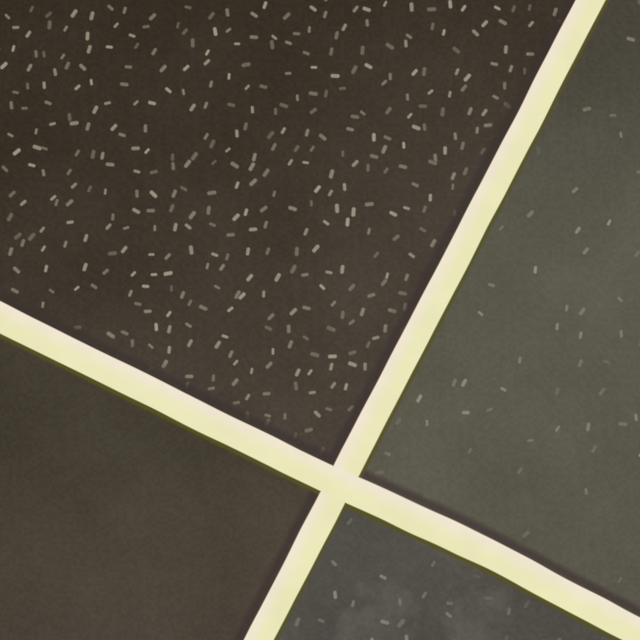
Write a Shadertoy shader that draws this texture.

```glsl
float hash(vec2 p) {
    return fract(sin(dot(p, vec2(127.1, 311.7))) * 43758.5453);
}

float valueNoise(vec2 p) {
    vec2 cell = floor(p), f = fract(p);
    f = f * f * (3.0 - 2.0 * f);
    float low = mix(hash(cell), hash(cell + vec2(1, 0)), f.x);
    float high = mix(hash(cell + vec2(0, 1)), hash(cell + vec2(1, 1)), f.x);
    return mix(low, high, f.y);
}

float cloud(vec2 p) {
    float sum = 0.0, amplitude = 0.5;
    for (int i = 0; i < 4; i++) {
        sum += amplitude * valueNoise(p);
        p = p * 2.1 + 7.3;
        amplitude *= 0.5;
    }
    return sum;
}

float capsule(vec2 p, vec2 halfAxis, float radius) {
    float t = clamp(dot(p, halfAxis) / dot(halfAxis, halfAxis), -1.0, 1.0);
    return length(p - halfAxis * t) - radius;
}

// Jittered grid of short rounded chips with two favoured directions
float flecks(vec2 p, float cells, float density, float size, float blur) {
    vec2 base = floor(p * cells);
    float light = 0.0;
    for (int y = -1; y <= 1; y++) {
        for (int x = -1; x <= 1; x++) {
            vec2 id = base + vec2(x, y);
            vec2 jitter = vec2(hash(id + 3.1), hash(id + 17.7));
            vec2 center = (id + 0.5 + 0.8 * (jitter - 0.5)) / cells;
            float lean = hash(id + 41.3) < 0.65 ? 1.2 : 2.9;
            float angle = lean + 1.1 * (hash(id + 59.9) - 0.5);
            float scale = size * mix(0.75, 1.15, hash(id + 73.2));
            vec2 axis = scale * 0.6 * vec2(cos(angle), sin(angle));
            float d = capsule(p - center, axis, scale * 0.45);
            float present = step(hash(id + 91.5), density);
            float strength = mix(0.4, 1.0, hash(id + 11.9));
            light = max(light, present * strength * (1.0 - smoothstep(-blur, blur, d)));
        }
    }
    return light;
}

// Signed distances: positive toward the right, and positive upward
float uprightJoint(vec2 p) {
    return dot(p - vec2(0.404, 0.0), vec2(0.8876, -0.4607));
}

float levelJoint(vec2 p) {
    float bow = 0.008 * exp(-pow((p.x - 0.75) * 6.0, 2.0));
    return (p.y - 0.504 + 0.494 * p.x - bow) * 0.8966;
}

float band(float d, float from, float to, float blur) {
    return smoothstep(from - blur, from + blur, d) * (1.0 - smoothstep(to - blur, to + blur, d));
}

vec3 groutColor(float across, float halfWidth) {
    vec3 cream = vec3(0.94, 0.90, 0.82);
    vec3 lemon = vec3(0.92, 0.91, 0.73);
    return mix(lemon, cream, smoothstep(-0.3, 0.9, across / halfWidth));
}

void mainImage(out vec4 fragColor, in vec2 fragCoord) {
    vec2 uv = fragCoord / iResolution.xy;
    float blur = max(0.0018, 0.8 / iResolution.y);
    float a = uprightJoint(uv);
    float b = levelJoint(uv);
    float halfA = 0.0212, halfB = 0.0225;
    float right = smoothstep(-blur, blur, a);
    float upper = smoothstep(-blur, blur, b);

    // Tile shading
    vec3 denseTile = mix(vec3(0.215, 0.19, 0.15), vec3(0.29, 0.265, 0.23),
                         smoothstep(0.1, 0.9, 0.45 * uv.x + 0.9 * (1.0 - uv.y)));
    vec3 sparseTile = mix(vec3(0.36, 0.35, 0.30), vec3(0.29, 0.275, 0.24), smoothstep(0.5, 1.05, uv.y));
    vec3 plainTile = mix(vec3(0.30, 0.27, 0.23), vec3(0.26, 0.24, 0.19), smoothstep(0.0, 0.45, uv.y));
    vec3 cornerTile = vec3(0.315, 0.305, 0.28);
    vec3 color = mix(mix(plainTile, cornerTile, right), mix(denseTile, sparseTile, right), upper);
    color += 0.05 * (cloud(uv * 9.0) - 0.47);
    color += 0.025 * (valueNoise(uv * 230.0) - 0.5);

    // Chips, fading toward the joints
    float nearJoint = smoothstep(0.015, 0.065, min(abs(a) - halfA, abs(b) - halfB) + 0.025);
    float dense = flecks(uv, 32.0, 0.9, 0.0062, blur) * (1.0 - right) * upper;
    float sparse = flecks(uv + 0.37, 23.0, 0.45, 0.0058, blur) * right * upper;
    sparse *= mix(0.35, 0.8, valueNoise(uv * 14.0)) * smoothstep(0.05, 0.3, uv.y + 0.1);
    float corner = flecks(uv + 0.71, 25.0, 0.6, 0.0065, blur) * right * (1.0 - upper);
    corner *= mix(0.7, 0.3, smoothstep(0.5, 0.8, uv.x));
    float chips = (dense * 0.9 + sparse + corner) * nearJoint;
    color = mix(color, vec3(0.66, 0.64, 0.56), chips);

    // Dusty haze at the lower right
    float haze = smoothstep(0.4, 0.75, cloud(uv * 18.0 + 4.0));
    color += 0.05 * haze * right * (1.0 - upper);

    // Violet shade above each joint and olive rim below it
    float shade = max(band(a, -halfA - 0.014, -halfA, 0.006), band(b, halfB, halfB + 0.014, 0.006));
    color = mix(color, vec3(0.24, 0.19, 0.19), 0.6 * shade);
    float rim = max(band(a, halfA, halfA + 0.005, 0.003), band(b, -halfB - 0.006, -halfB, 0.003));
    color = mix(color, vec3(0.34, 0.33, 0.11), 0.9 * rim);

    // Grout
    float ripple = 0.002 * (valueNoise(uv * 17.0) - 0.5);
    float coverA = band(a + ripple, -halfA, halfA, blur);
    float coverB = band(b + ripple, -halfB, halfB, blur);
    vec3 grout = mix(groutColor(-a, halfA), groutColor(b, halfB), coverB);
    grout += 0.03 * (cloud(uv * 30.0) - 0.47);
    color = mix(color, grout, max(coverA, coverB));

    fragColor = vec4(clamp(color, 0.0, 1.0), 1.0);
}
```
